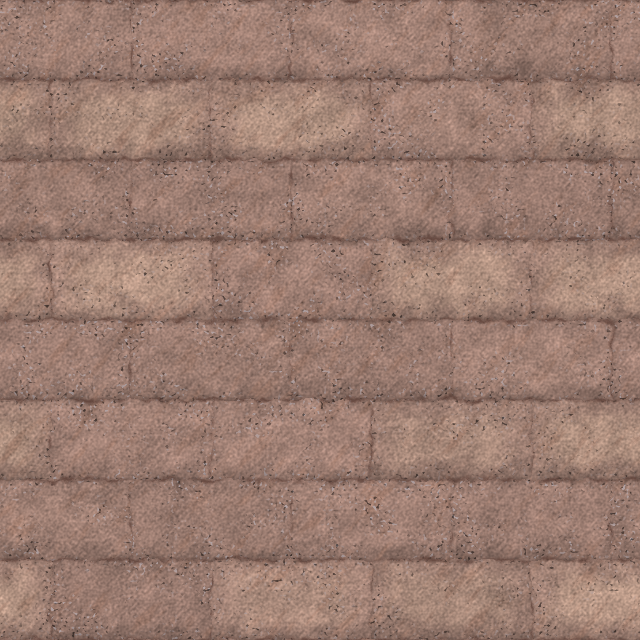
Reproduce this texture procedurally as a Shadertoy shader.

```glsl
// Weathered sandstone block wall: eight staggered courses of four worn, mottled blocks.
#define GRID vec2(4.0, 8.0)
#define FIRST_JOINT 0.32
#define JOINT_WIDTH vec2(0.0008, 0.0016)
#define EDGE_WOBBLE 0.0085
#define MOTTLE 0.17
#define GRAIN 0.25
#define MAUVE vec3(0.620, 0.496, 0.450)
#define SAND vec3(0.690, 0.568, 0.502)
#define RUST vec3(0.570, 0.425, 0.360)
#define SLATE vec3(0.640, 0.580, 0.580)
#define MORTAR vec3(0.390, 0.275, 0.240)

vec2 hash2(vec2 p) {
    vec3 q = fract(p.xyx * vec3(0.1031, 0.1030, 0.0973));
    q += dot(q, q.yzx + 33.33);
    return fract((q.xx + q.yz) * q.zy);
}

// Gradient noise that wraps after a whole number of cells
float noise(vec2 uv, vec2 cells, float seed) {
    vec2 p = uv * cells, i = floor(p), f = p - i;
    vec2 u = f * f * f * (f * (f * 6.0 - 15.0) + 10.0);
    vec4 corner;
    for (int k = 0; k < 4; k++) {
        vec2 o = vec2(k & 1, k >> 1);
        vec2 gradient = hash2(mod(i + o, cells) + seed) * 2.0 - 1.0;
        corner[k] = dot(gradient, f - o);
    }
    return mix(mix(corner.x, corner.y, u.x), mix(corner.z, corner.w, u.x), u.y);
}

float fbm(vec2 uv, vec2 cells, float seed) {
    float sum = 0.0, amplitude = 1.0;
    for (int k = 0; k < 5; k++) {
        sum += amplitude * noise(uv, cells, seed + float(k) * 17.0);
        cells *= 2.0;
        amplitude *= 0.6;
    }
    return sum;
}

void mainImage(out vec4 fragColor, in vec2 fragCoord) {
    vec2 uv = fragCoord / iResolution.xy;
    float pixel = 1.0 / iResolution.y;

    // Staggered blocks with ragged edges
    vec2 wobble = vec2(fbm(uv, vec2(32.0), 3.0), fbm(uv, vec2(32.0), 41.0));
    vec2 grid = (uv + EDGE_WOBBLE * wobble) * GRID;
    float course = mod(floor(grid.y), 2.0);
    grid.x -= FIRST_JOINT + 0.5 * course;
    vec2 block = mod(floor(grid), GRID);
    vec2 local = fract(grid);
    vec2 edge = min(local, 1.0 - local) / GRID;

    // Tone of each block: alternate courses mix sandy and mauve stone
    vec2 pick = hash2(block + 7.0);
    float seed = floor(pick.y * 60.0) + block.x * 11.0 + block.y * 23.0;
    float sandy = max(smoothstep(0.25, 0.75, pick.x), step(2.5, block.x));
    sandy = mix(sandy, 0.1 * pick.x, course);

    // Mottling, slanted brush streaks and fine grain
    float blotch = fbm(uv, vec2(20.0, 24.0), seed);
    vec2 slant = vec2(uv.x, uv.y - uv.x);
    float streak = fbm(slant, vec2(18.0, 34.0), seed + 90.0);
    float grain = noise(uv, vec2(240.0), seed + 5.0)
                + 0.6 * noise(uv, vec2(150.0, 170.0), seed + 9.0)
                + 0.5 * noise(slant, vec2(70.0, 190.0), seed + 13.0);

    // Stone body, paler in the middle of sandy blocks
    float middle = smoothstep(0.0, 0.045, edge.y + 0.03 * blotch)
                 * smoothstep(0.0, 0.06, edge.x + 0.03 * streak);
    vec3 color = mix(MAUVE, SAND, sandy * (0.2 + 0.8 * middle));
    color = mix(color, RUST, 0.5 * smoothstep(0.0, 0.6, streak));
    color *= 1.0 + 0.07 * (pick.y - 0.5) + MOTTLE * blotch + GRAIN * grain;

    // Slate flecks and small dark pits, clustered and denser near the edges
    float rim = 1.0 - smoothstep(0.0, 0.03, min(edge.x, edge.y));
    float cluster = smoothstep(-0.15, 0.45, fbm(uv, vec2(16.0), seed + 61.0) + 0.3 * rim);
    float fleck = smoothstep(0.15, 0.4, noise(uv, vec2(180.0), seed + 31.0));
    color = mix(color, SLATE * 1.1, fleck * cluster * (1.0 - 0.6 * sandy));
    float pit = smoothstep(0.18, 0.45, noise(uv, vec2(170.0, 200.0), seed + 53.0));
    color *= 1.0 - 0.5 * pit * cluster;

    // Patchy grime along the foot and soft shade beside the joints
    vec2 wear = vec2(fbm(uv, vec2(30.0), 71.0), fbm(uv, vec2(26.0, 40.0), 97.0));
    float foot = 1.0 - smoothstep(0.0, 0.28, local.y + 0.3 * streak);
    color *= 1.0 - 0.13 * foot;
    vec2 shade = exp(-edge * vec2(220.0, 170.0)) * clamp(0.5 + 1.6 * wear.yx, 0.0, 1.2);
    color *= 1.0 - 0.08 * shade.x - 0.17 * shade.y;

    // Joints: uneven dark dashes across, faint broken cracks upward
    vec2 width = JOINT_WIDTH * (1.0 + 2.2 * wear);
    vec2 soft = vec2(0.0014, 0.0024) + pixel;
    vec2 joint = 1.0 - smoothstep(width - soft, width + soft, edge);
    joint *= clamp(vec2(0.42, 0.58) + wear * vec2(1.3, 1.4) + 0.5 * grain, 0.0, 0.95);
    color = mix(color, MORTAR, max(joint.x, joint.y));

    fragColor = vec4(clamp(color, 0.0, 1.0), 1.0);
}
```
